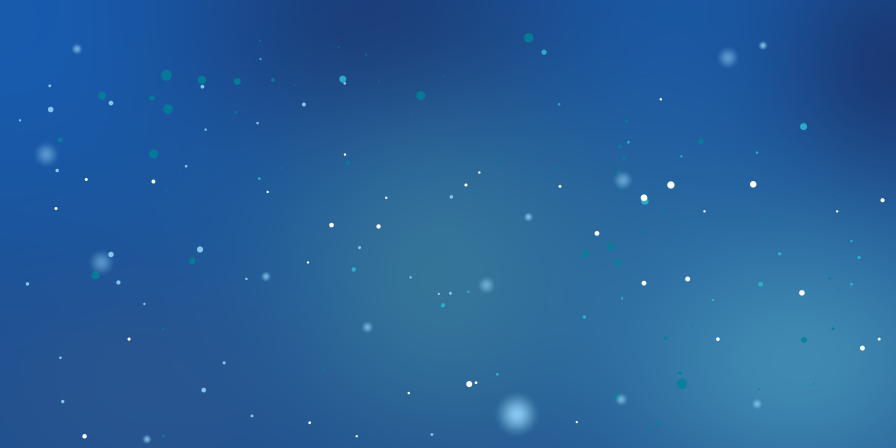
A Shadertoy shader for this background:

```glsl
// Deep blue night backdrop: broad elliptical glows blended over a vertical
// gradient, then hashed layers of crisp teal, cyan, pale and white dots,
// finished with a few soft shining orbs. Lengths are in canvas heights.

const vec3 BASE_LOW   = vec3(0.12, 0.31, 0.56);
const vec3 BASE_HIGH  = vec3(0.10, 0.33, 0.62);
const vec3 BRIGHT_BLUE = vec3(0.09, 0.36, 0.69);
const vec3 NAVY       = vec3(0.10, 0.22, 0.45);
const vec3 MID_BLUE   = vec3(0.15, 0.39, 0.61);
const vec3 SLATE      = vec3(0.17, 0.34, 0.56);
const vec3 SEA_GREEN  = vec3(0.22, 0.47, 0.60);
const vec3 LAGOON     = vec3(0.25, 0.55, 0.70);

const vec3 DOT_TEAL  = vec3(0.01, 0.50, 0.60);
const vec3 DOT_CYAN  = vec3(0.18, 0.70, 0.82);
const vec3 DOT_PALE  = vec3(0.56, 0.82, 0.97);
const vec3 DOT_WHITE = vec3(0.98, 0.99, 0.97);
const vec3 ORB_TINT  = vec3(0.55, 0.80, 0.95);

const int TEAL_COUNT  = 75;
const int CYAN_COUNT  = 22;
const int PALE_COUNT  = 28;
const int WHITE_COUNT = 34;
const int ORB_COUNT   = 13;
const float SIZE_BIAS = 2.5;   // higher makes large dots rarer

float hash(float n) {
    return fract(sin(n * 127.1) * 43758.5453);
}

// Random triple: position in xy, size in z
vec3 hash3(float n) {
    return vec3(hash(n), hash(n + 0.37), hash(n + 0.71));
}

// Blend a broad elliptical gaussian of tint into the colour
vec3 addGlow(vec3 colour, vec2 p, vec2 centre, vec2 radii, vec3 tint, float strength) {
    vec2 q = (p - centre) / radii;
    return mix(colour, tint, strength * exp(-dot(q, q)));
}

vec3 backdrop(vec2 p) {
    vec3 c = mix(BASE_LOW, BASE_HIGH, smoothstep(0.0, 0.75, p.y));
    c = addGlow(c, p, vec2(0.05, 0.95), vec2(0.42, 0.35), BRIGHT_BLUE, 0.90);
    c = addGlow(c, p, vec2(1.48, 0.85), vec2(0.30, 0.40), BRIGHT_BLUE, 0.40);
    c = addGlow(c, p, vec2(1.30, 0.48), vec2(0.75, 0.36), MID_BLUE, 0.70);
    c = addGlow(c, p, vec2(0.30, 0.12), vec2(0.32, 0.24), SLATE, 0.70);
    c = addGlow(c, p, vec2(0.84, 0.95), vec2(0.38, 0.27), NAVY, 0.85);
    c = addGlow(c, p, vec2(2.00, 0.85), vec2(0.24, 0.27), NAVY, 0.95);
    c = addGlow(c, p, vec2(0.98, 0.38), vec2(0.33, 0.36), SEA_GREEN, 0.85);
    return addGlow(c, p, vec2(1.78, 0.19), vec2(0.42, 0.31), LAGOON, 0.95);
}

// Crisp dots scattered between two corners, radius range in sizes
vec3 addDots(vec3 colour, vec2 p, float pixel, int count, float seed,
             vec2 low, vec2 high, vec2 sizes, vec3 tint, float opacity) {
    float cover = 0.0;
    for (int i = 0; i < count; i++) {
        vec3 h = hash3(seed + float(i));
        float radius = mix(sizes.x, sizes.y, pow(h.z, SIZE_BIAS));
        float dist = length(p - mix(low, high, h.xy));
        cover = max(cover, clamp((radius - dist) / pixel + 0.5, 0.0, 1.0));
    }
    return mix(colour, tint, cover * opacity);
}

// Soft orb with a bright core fading to nothing
vec3 addOrb(vec3 colour, vec2 p, vec2 centre, float radius, float strength) {
    float fade = 1.0 - smoothstep(0.0, radius, length(p - centre));
    return mix(colour, ORB_TINT, strength * fade);
}

void mainImage(out vec4 fragColor, in vec2 fragCoord) {
    float pixel = 1.0 / iResolution.y;
    vec2 p = fragCoord * pixel;
    vec2 size = vec2(iResolution.x * pixel, 1.0);

    vec3 colour = backdrop(p);

    // Dot layers, each with its own region and size range
    colour = addDots(colour, p, pixel, TEAL_COUNT, 11.0, size * vec2(0.06, 0.02),
                     size * vec2(0.98, 0.92), vec2(0.0015, 0.0120), DOT_TEAL, 0.85);
    colour = addDots(colour, p, pixel, CYAN_COUNT, 131.0, size * vec2(0.25, 0.05),
                     size * vec2(0.97, 0.90), vec2(0.0025, 0.0090), DOT_CYAN, 0.90);
    colour = addDots(colour, p, pixel, PALE_COUNT, 257.0, size * vec2(0.01, 0.03),
                     size * vec2(0.54, 0.85), vec2(0.0025, 0.0070), DOT_PALE, 0.90);
    colour = addDots(colour, p, pixel, WHITE_COUNT, 389.0, size * vec2(0.04, 0.01),
                     size * vec2(1.00, 0.80), vec2(0.0025, 0.0085), DOT_WHITE, 1.00);

    // Scattered small orbs and one large shining orb
    for (int i = 0; i < ORB_COUNT; i++) {
        vec3 h = hash3(523.0 + float(i));
        float radius = mix(0.012, 0.036, pow(h.z, SIZE_BIAS));
        colour = addOrb(colour, p, h.xy * size, radius, mix(0.9, 0.5, h.z));
    }
    colour = addOrb(colour, p, size * vec2(0.577, 0.075), 0.055, 0.95);

    fragColor = vec4(colour, 1.0);
}
```
